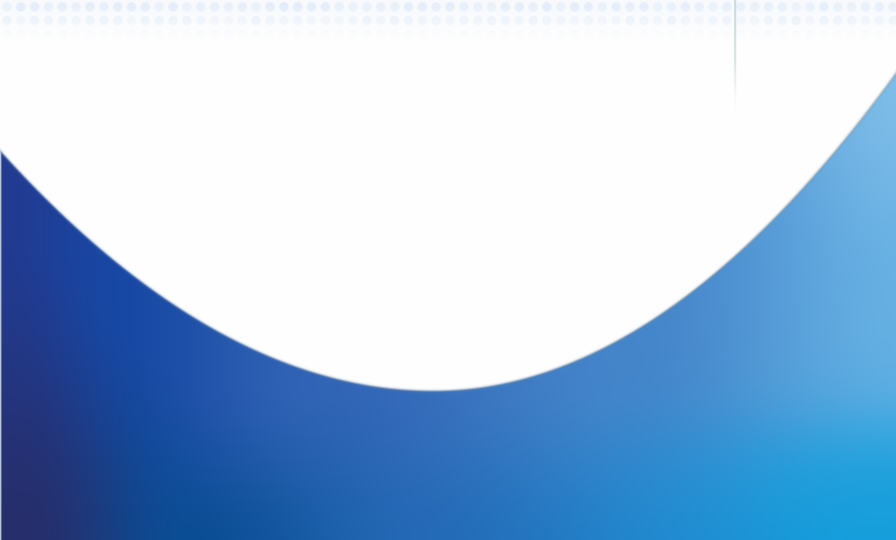
Reproduce this background procedurally as a Shadertoy shader.

```glsl
float hash(vec2 p) {
    vec3 q = fract(vec3(p.xyx) * 0.1031);
    q += dot(q, q.yzx + 33.33);
    return fract((q.x + q.y) * q.z);
}

// Height of the bowl: two half parabolas joined at the lowest point
float bowlHeight(float x) {
    float d = x - 0.484;
    return 0.276 + (d < 0.0 ? 1.90 : 2.21) * d * d;
}

float bowlSlope(float x) {
    float d = x - 0.484;
    return (d < 0.0 ? 3.80 : 4.42) * d;
}

vec3 blueField(vec2 uv) {
    // Upper and lower ramps from navy to sky
    vec3 upper = mix(vec3(0.13, 0.23, 0.57), vec3(0.09, 0.28, 0.64), smoothstep(0.0, 0.14, uv.x));
    upper = mix(upper, vec3(0.19, 0.39, 0.71), smoothstep(0.12, 0.36, uv.x));
    upper = mix(upper, vec3(0.27, 0.52, 0.79), smoothstep(0.34, 0.72, uv.x));
    upper = mix(upper, vec3(0.40, 0.69, 0.89), smoothstep(0.70, 1.02, uv.x));

    vec3 lower = mix(vec3(0.15, 0.18, 0.42), vec3(0.04, 0.30, 0.58), smoothstep(0.03, 0.21, uv.x));
    lower = mix(lower, vec3(0.14, 0.41, 0.71), smoothstep(0.20, 0.48, uv.x));
    lower = mix(lower, vec3(0.14, 0.53, 0.81), smoothstep(0.45, 0.80, uv.x));
    lower = mix(lower, vec3(0.08, 0.62, 0.86), smoothstep(0.76, 0.98, uv.x));

    float reach = mix(0.60, 0.30, smoothstep(0.0, 0.25, uv.x));
    vec3 color = mix(lower, upper, smoothstep(-0.02, reach, uv.y));

    // Cyan glow in the lower right, pale light along the upper right
    float glow = exp(-dot((uv - vec2(1.0, 0.08)) * vec2(4.0, 6.0), (uv - vec2(1.0, 0.08)) * vec2(4.0, 6.0)));
    color = mix(color, vec3(0.08, 0.62, 0.86), 0.65 * glow);
    color += vec3(0.09, 0.05, 0.02) * smoothstep(0.45, 0.85, uv.y) * smoothstep(0.8, 1.0, uv.x);
    return color;
}

// Faint halftone rows that fade below the top edge
vec3 paper(vec2 uv, float aspect, float px) {
    vec3 color = vec3(0.995);
    vec2 grid = vec2(uv.x * aspect, 1.0 - uv.y) * 39.0;
    float radius = length(fract(grid) - 0.5);
    float blur = 39.0 * px;
    float dotMask = 1.0 - smoothstep(0.34 - blur, 0.34 + blur, radius);
    float fade = smoothstep(0.915, 1.0, uv.y);
    float strength = 0.6 + 0.4 * hash(floor(grid));
    color -= vec3(0.11, 0.07, 0.02) * fade * (0.25 + 0.75 * dotMask * strength);

    // Thin vertical hairline
    float hair = 1.0 - smoothstep(0.0005, 0.0015 + px, abs(uv.x - 0.8205) * aspect);
    color -= vec3(0.20, 0.11, 0.10) * hair * smoothstep(0.78, 0.93, uv.y);
    return color;
}

void mainImage(out vec4 fragColor, in vec2 fragCoord) {
    vec2 uv = fragCoord / iResolution.xy;
    float aspect = iResolution.x / iResolution.y;
    float px = 1.0 / iResolution.y;

    // Signed distance to the curve, positive on the paper side
    float slope = bowlSlope(uv.x) / aspect;
    float dist = (uv.y - bowlHeight(uv.x)) / sqrt(1.0 + slope * slope);
    float soft = max(px, 0.0025);

    vec3 blue = blueField(uv);
    blue = mix(vec3(0.74, 0.79, 0.88), blue, smoothstep(0.0005, 0.0025 + px, uv.x * aspect));
    vec3 color = mix(blue, paper(uv, aspect, px), smoothstep(-soft, soft, dist));

    // Soft grey rim on the edge
    float rim = exp(-dist * dist / (soft * soft * 1.5));
    color = mix(color, vec3(0.47, 0.57, 0.66), 0.35 * rim);

    fragColor = vec4(clamp(color, 0.0, 1.0), 1.0);
}
```
